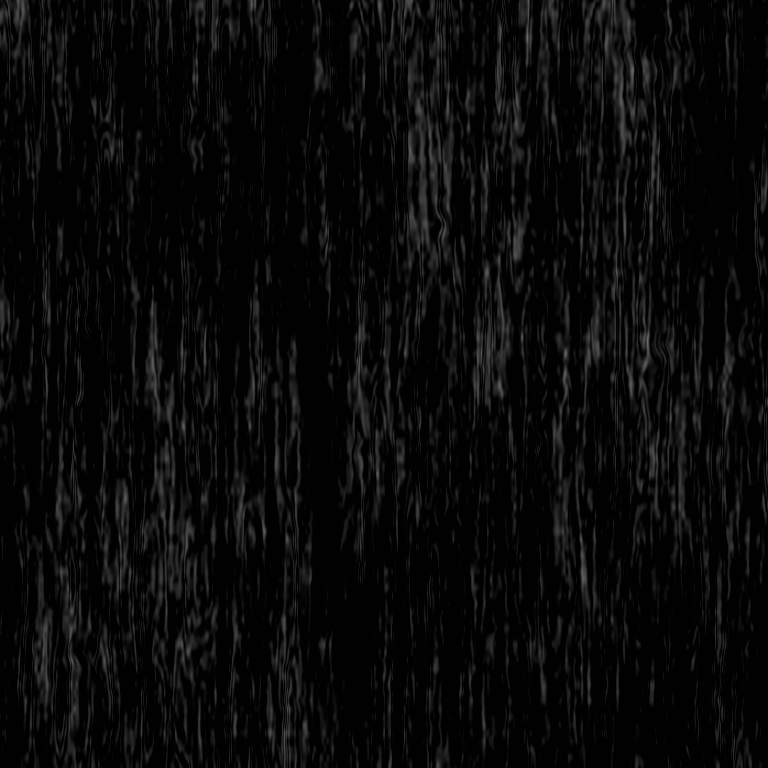
This texture is drawn by a three.js fragment shader. Its source:

```glsl
// Black charred wood: fine grey vertical fibres, broken veins and small knots.
varying vec2 vUv;

// Feature scales, in cells per canvas (across, up)
const vec2 BROAD_SCALE  = vec2(5.0, 4.0);
const vec2 BAND_SCALE   = vec2(28.0, 3.2);
const vec2 COLUMN_SCALE = vec2(105.0, 5.0);
const vec2 VEIN_SCALE   = vec2(70.0, 6.0);
const vec2 FIBRE_SCALE  = vec2(230.0, 20.0);
const vec2 FLECK_SCALE  = vec2(250.0, 95.0);
const vec2 KNOT_SCALE   = vec2(15.0, 10.0);

// Layer strengths; their squares add up to about one
const float BROAD_WEIGHT  = 0.28;
const float BAND_WEIGHT   = 0.36;
const float COLUMN_WEIGHT = 0.42;
const float VEIN_WEIGHT   = 0.48;
const float FIBRE_WEIGHT  = 0.50;
const float FLECK_WEIGHT  = 0.36;

const float VEIN_RINGS = 7.0;     // contour density of the veins
const float SWAY       = 0.006;   // slow sideways bend of the grain
const float JITTER     = 0.0022;  // small ragged bend
const float KNOT_BEND  = 0.012;   // extra bend inside knots

// Tone curve
const vec3  FIBRE_TINT  = vec3(1.0);
const float BLACK_LEVEL = 0.005;
const float TONE_OFFSET = -0.015;
const float TONE_SLOPE  = 0.1;
const float TONE_CURVE  = 0.006;

const float NOISE_DEVIATION = 0.2145;  // standard deviation of value noise

float hash(vec2 cell) {
  vec3 q = fract(vec3(cell.xyx) * 0.1031);
  q += dot(q, q.yzx + 33.33);
  return fract((q.x + q.y) * q.z);
}

float valueNoise(vec2 p) {
  vec2 cell = floor(p);
  vec2 f = fract(p);
  f = f * f * (3.0 - 2.0 * f);
  float low  = mix(hash(cell), hash(cell + vec2(1.0, 0.0)), f.x);
  float high = mix(hash(cell + vec2(0.0, 1.0)), hash(cell + 1.0), f.x);
  return mix(low, high, f.y);
}

// Noise with zero mean and unit deviation; the seed picks a separate layer
float layer(vec2 p, vec2 scale, float seed) {
  vec2 offset = vec2(37.3, 71.7) * seed;
  return (valueNoise(p * scale + offset) - 0.5) / NOISE_DEVIATION;
}

// Bends the fibres sideways, most strongly inside scattered knots
vec2 bendGrain(vec2 p) {
  float knot = smoothstep(1.4, 2.1, layer(p, KNOT_SCALE, 1.0));
  float sway = layer(p, vec2(14.0, 7.0), 2.0) * NOISE_DEVIATION;
  float jitter = layer(p, vec2(75.0, 55.0), 3.0) * NOISE_DEVIATION;
  float curl = layer(p, vec2(45.0, 40.0), 4.0) * NOISE_DEVIATION;
  p.x += SWAY * sway + JITTER * jitter + KNOT_BEND * knot * curl;
  return p;
}

// Long closed contours, like slivers of cut growth rings
float veins(vec2 p) {
  float field = layer(p, VEIN_SCALE, 5.0) + 0.25 * layer(p, VEIN_SCALE * 2.0, 6.0);
  return sqrt(2.0) * cos(VEIN_RINGS * field);
}

void main() {
  vec2 p = bendGrain(vUv);

  // Coarse patches, then strands, then broken detail
  float grain = BROAD_WEIGHT * layer(p, BROAD_SCALE, 7.0);
  grain += BAND_WEIGHT * layer(p, BAND_SCALE, 8.0);
  grain += COLUMN_WEIGHT * layer(p, COLUMN_SCALE, 9.0);
  grain += VEIN_WEIGHT * veins(p);
  grain += FIBRE_WEIGHT * layer(p, FIBRE_SCALE, 10.0);
  grain += FLECK_WEIGHT * layer(p, FLECK_SCALE, 11.0);

  // Most of the area falls to black, only the peaks catch light
  float lit = max(grain, 0.0);
  float tone = max(TONE_OFFSET + TONE_SLOPE * lit + TONE_CURVE * lit * lit, 0.0);
  gl_FragColor = vec4(FIBRE_TINT * max(tone, BLACK_LEVEL), 1.0);
}
```
